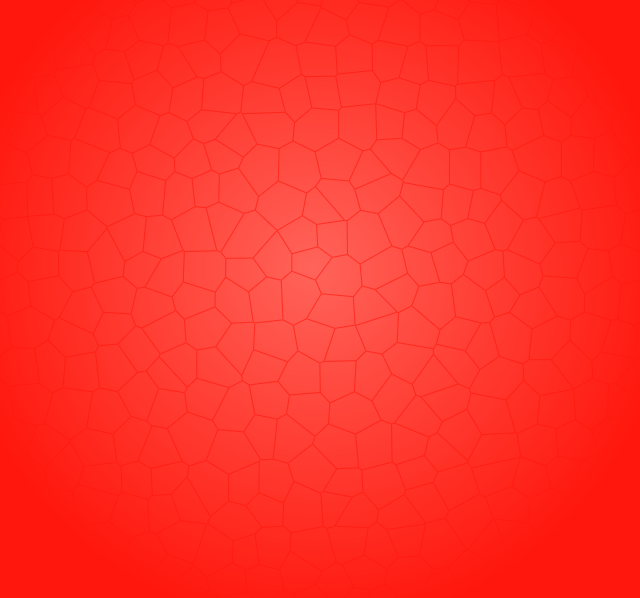
Write a WebGL 2 fragment shader that draws this background.

```glsl
#version 300 es
precision highp float;

uniform vec2 u_resolution;
out vec4 fragColor;

const vec3 EDGE_RED = vec3(1.0, 0.09, 0.05);
const vec3 GLOW_RED = vec3(1.0, 0.39, 0.352);
const float CELLS_PER_HEIGHT = 17.2;

// Two random values in 0..1 from a grid cell
vec2 hash2(vec2 p) {
    vec3 q = fract(p.xyx * vec3(0.1031, 0.1030, 0.0973));
    q += dot(q, q.yzx + 33.33);
    return fract((q.xx + q.yz) * q.zy);
}

// Jittered site of a cell, with every other row shifted
vec2 cellSite(vec2 cell, float jitter) {
    float stagger = 0.5 * mod(cell.y, 2.0);
    vec2 offset = (hash2(cell + 40.0) - 0.5) * jitter;
    return cell + 0.5 + vec2(stagger, 0.0) + offset;
}

// Distance from p to the closest border between Voronoi cells
float borderDistance(vec2 p, float jitter) {
    vec2 base = floor(p);
    vec2 nearestCell = base;
    vec2 nearestSite = vec2(0.0);
    float best = 1e5;

    // Find the owning site
    for (int y = -2; y <= 2; y++) {
        for (int x = -2; x <= 2; x++) {
            vec2 cell = base + vec2(x, y);
            vec2 toSite = cellSite(cell, jitter) - p;
            float d = dot(toSite, toSite);
            if (d < best) {
                best = d;
                nearestCell = cell;
                nearestSite = toSite;
            }
        }
    }

    // Measure to the bisector shared with each neighbour
    float border = 1e5;
    for (int y = -2; y <= 2; y++) {
        for (int x = -2; x <= 2; x++) {
            if (x == 0 && y == 0) continue;
            vec2 toSite = cellSite(nearestCell + vec2(x, y), jitter) - p;
            vec2 normal = normalize(toSite - nearestSite);
            border = min(border, dot(0.5 * (toSite + nearestSite), normal));
        }
    }
    return border;
}

// Linear radial falloff, 1 at the centre and 0 at the radius
float radialGlow(vec2 p, vec2 centre, float radius) {
    return clamp(1.0 - length(p - centre) / radius, 0.0, 1.0);
}

// Antialiased coverage of a line
float lineMask(float d, float halfWidth, float pixel) {
    return clamp((halfWidth - d) / pixel + 0.5, 0.0, 1.0);
}

void main() {
    vec2 p = gl_FragCoord.xy / u_resolution.y;
    float aspect = u_resolution.x / u_resolution.y;
    float pixel = 1.0 / u_resolution.y;

    // Warm glow over the flat red
    float glow = radialGlow(p, vec2(0.49 * aspect, 0.55), 0.6);
    vec3 color = mix(EDGE_RED, GLOW_RED, glow);

    // Thin cracks that fade away with the glow
    float border = borderDistance(p * CELLS_PER_HEIGHT, 0.72) / CELLS_PER_HEIGHT;
    color = mix(color, EDGE_RED, 0.62 * lineMask(border, 0.0009, pixel));

    fragColor = vec4(color, 1.0);
}
```
